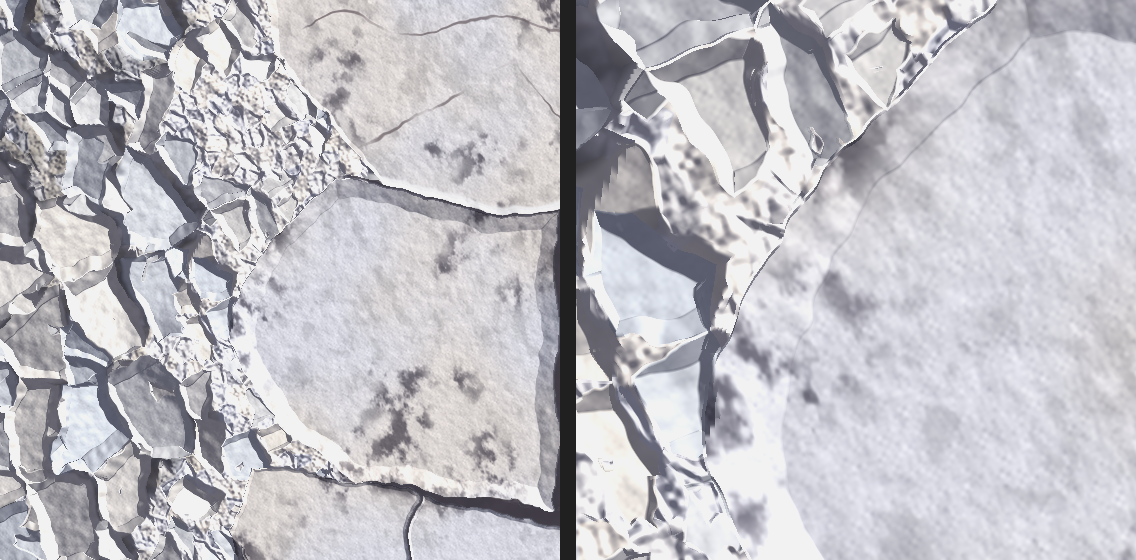
Left, the full canvas; right, a detail of the centre.
Write a Shadertoy shader that draws this texture.

```glsl
// Sunlit broken limestone: flat cracked slabs on the right, angular rubble on the left
// and crumbled pale gravel between. Cellular noise and crack curves form one height
// field, lit by a low sun from the lower left with marched, bluish shadows.

vec2 hash2(vec2 p) {
    vec3 q = fract(p.xyx * vec3(0.1031, 0.1030, 0.0973));
    q += dot(q, q.yzx + 33.33);
    return fract((q.xx + q.yz) * q.zy);
}

float valueNoise(vec2 p) {
    vec2 i = floor(p), f = fract(p), k = vec2(0.0, 1.0);
    f *= f * (3.0 - 2.0 * f);
    return mix(mix(hash2(i).x, hash2(i + k.yx).x, f.x),
               mix(hash2(i + k).x, hash2(i + 1.0).x, f.x), f.y) * 2.0 - 1.0;
}

// Layered noise, about -1 to 1
float rough(vec2 p, int octaves) {
    float sum = 0.0, amp = 0.55;
    for (int i = 0; i < octaves; i++) {
        sum += amp * valueNoise(p);
        p = mat2(0.8, 0.6, -0.6, 0.8) * p * 2.03 + 7.7;
        amp *= 0.62;
    }
    return sum;
}

// Cellular noise: x = distance to the border, y = random tilt, z = cell id
vec3 cells(vec2 p) {
    vec2 base = floor(p), near = vec2(9.0), next = near, id = base;
    for (int k = 0; k < 9; k++) {
        vec2 cell = base + vec2(k % 3 - 1, k / 3 - 1);
        vec2 d = cell + 0.05 + 0.9 * hash2(cell) - p;
        if (dot(d, d) < dot(near, near)) { next = near; near = d; id = cell; }
        else if (dot(d, d) < dot(next, next)) next = d;
    }
    vec2 r = hash2(id + 71.3);
    return vec3(dot(0.5 * (near + next), normalize(next - near)),
                dot(near, r - 0.5), fract(r.x * 7.0 + r.y * 3.0));
}

float upperCrack(float x) { return 0.622 + 0.055 * smoothstep(0.88, 0.66, x); }

// Inside distances of the slabs: x = main, y = upper, z = lower
vec3 slabs(vec2 p) {
    float top = upperCrack(p.x), low = 0.236 - 0.145 * p.x, rise = p.y - 0.42;
    float main = min(min(top - p.y - 0.003, p.y - low),
                     min((p.x - 0.415 - 2.9 * rise * rise) * 0.7, 0.994 - p.x));
    float upper = min(p.y - top, 0.75 * (p.x - 0.485 - 0.9 * max(0.9 - p.y, 0.0)));
    float gap = 0.002 + 0.026 * smoothstep(0.64, 0.95, p.x);
    float lower = min(low - gap - p.y, (p.x - 0.41 - 0.4 * abs(p.y - 0.06)) * 0.8);
    return vec3(main, upper, min(lower, abs(p.x - 0.73 - 0.15 * p.y) - 0.002));
}

vec2 wobble(vec2 p) {
    vec2 crumble = vec2(rough(p * 38.0, 2), rough(p * 38.0 + 40.0, 2));
    return p + 0.005 * sin(p.yx * 31.0 + 2.0 * sin(p * 17.0)) + 0.006 * crumble;
}

// x = height, y = kind (0 gravel, 1 stone, 2 slab), z = id
vec3 terrain(vec2 p) {
    vec2 w = wobble(p), slant = mat2(0.9, -0.45, 0.45, 0.9) * w;
    float left = smoothstep(0.43, 0.27, w.x + 0.06 * sin(w.y * 17.0 + 1.0));

    // Crumbled ground with half-buried pebbles
    vec3 pebble = cells(slant * vec2(40.0, 30.0) + 9.0);
    float h = 0.007 * rough(p * 48.0, 3) + 0.009 * rough(p * 19.0, 2) - 0.024 * left;
    h += smoothstep(0.0, 0.2, pebble.x) * (0.12 + 0.7 * pebble.y) * step(0.35, pebble.z) / 34.0;
    vec3 land = vec3(h, 0.0, pebble.z);

    // Medium chips and large rocks
    vec3 chip = cells(slant * vec2(18.0, 13.0) + 3.0);
    h = (1.5 * min(chip.x, 0.2) + 0.9 * chip.y) / 15.0 - 0.012;
    if (chip.z > 0.45 && w.x < 0.58 && h > land.x) land = vec3(h, 1.0, chip.z);
    vec3 rock = cells(slant * vec2(8.8, 6.8) + vec2(1.3, 4.6));
    h = (1.6 * min(rock.x, 0.16) + 0.7 * rock.y) / 7.5 - 0.016 - 0.06 * (1.0 - left);
    if (rock.z > 0.38 && h > land.x) land = vec3(h, 1.0, rock.z);
    if (land.y > 0.5) land.x += 0.0016 * rough(p * 48.0, 2);

    // Slabs with worn edges
    vec3 s = slabs(w);
    vec3 lift = min(s * vec3(0.45, 0.7, 0.7), vec3(0.014, 0.006, 0.004)) + 0.006;
    if (max(s.x, max(s.y, s.z)) > 0.0)
        land = vec3(s.x > 0.0 ? lift.x : (s.y > 0.0 ? lift.y : lift.z), 2.0, 0.5);
    else if (w.x > 0.66) land.x -= 0.025;
    return land;
}

void mainImage(out vec4 fragColor, in vec2 fragCoord) {
    vec2 p = fragCoord / iResolution.xy, w = wobble(p), e = vec2(0.002, 0.0);
    vec3 land = terrain(p), s = slabs(w);

    // Slope, sunlight and a shadow march toward the sun
    vec2 slope = vec2(terrain(p + e).x, terrain(p + e.yx).x) - land.x;
    float grain = rough(p * 75.0, 3);
    slope += 0.0007 * (vec2(rough((p + e) * 75.0, 3), rough((p + e.yx) * 75.0, 3)) - grain);
    vec3 sun = normalize(vec3(-0.62, -0.5, 0.66));
    float light = max(dot(normalize(vec3(-clamp(slope / e.x, -1.2, 1.2), 1.0)), sun), 0.0);
    for (int i = 1; i <= 11; i++) {
        float t = 0.0045 * float(i) + 0.0002 * float(i * i);
        float over = terrain(p + sun.xy * t).x - land.x - sun.z * t;
        light *= 1.0 - smoothstep(0.0, 0.005, over);
    }

    // Stone colours, with violet-grey weathering on the slabs
    float stain = rough(p * 7.0 + 2.0, 4) + 0.3 * smoothstep(0.9, 0.97, p.y);
    stain += 0.25 * exp(-pow((p.y - 0.47) / 0.07, 2.0));
    float speckle = rough(mat2(0.9, -0.45, 0.45, 0.9) * p * vec2(44.0, 32.0), 4);
    float patches = smoothstep(-0.15, 0.4, stain) * smoothstep(-0.2, 0.45, speckle);
    vec3 slab = mix(vec3(0.92, 0.93, 0.95), vec3(0.94, 0.92, 0.89), smoothstep(-0.4, 0.4, rough(p * 5.0 + 9.0, 2)));
    slab *= 1.0 - vec3(0.42, 0.43, 0.39) * patches - 0.09 * smoothstep(0.0, 0.5, speckle);
    vec3 stone = mix(vec3(0.83, 0.86, 0.89), vec3(0.95, 0.93, 0.89), fract(land.z * 5.0));
    vec3 gravel = mix(vec3(0.98, 0.95, 0.90), vec3(0.92, 0.93, 0.96), land.z);
    vec3 color = land.y > 1.5 ? slab : (land.y > 0.5 ? stone : gravel);
    color *= (1.0 + 0.06 * grain) * (vec3(0.42, 0.42, 0.48) + vec3(0.78, 0.77, 0.71) * light);
    color *= mix(0.6, 1.0, smoothstep(-0.034, -0.01, land.x));

    // Thin broken seams, pale rim above the long crack, dark gaps
    float ridge = min(0.735 + 0.55 * (w.x - 0.64), 0.89 - 1.3 * (w.x - 0.92));
    float seam = min(abs(w.y - ridge) * 0.75, abs(w.y - 0.955 - 0.02 * sin(w.x * 23.0)));
    seam = smoothstep(0.0034, 0.0008, seam) * smoothstep(-0.4, 0.2, rough(p * 13.0, 2));
    color = mix(color, vec3(0.42, 0.38, 0.40), 0.75 * seam * step(0.0, s.y));
    float above = w.y - upperCrack(w.x);
    float rim = smoothstep(0.0, 0.002, above) * smoothstep(0.018, 0.011, above);
    color = mix(color, vec3(0.95, 0.95, 0.96), 0.8 * rim * smoothstep(0.63, 0.68, w.x));
    float gap = smoothstep(0.001, -0.003, max(s.x, max(s.y, s.z))) * smoothstep(0.58, 0.64, w.x);
    color = mix(color, vec3(0.25, 0.23, 0.27), 0.85 * gap * step(w.y, 0.68));
    fragColor = vec4(clamp(color, 0.0, 0.95), 1.0);
}
```
